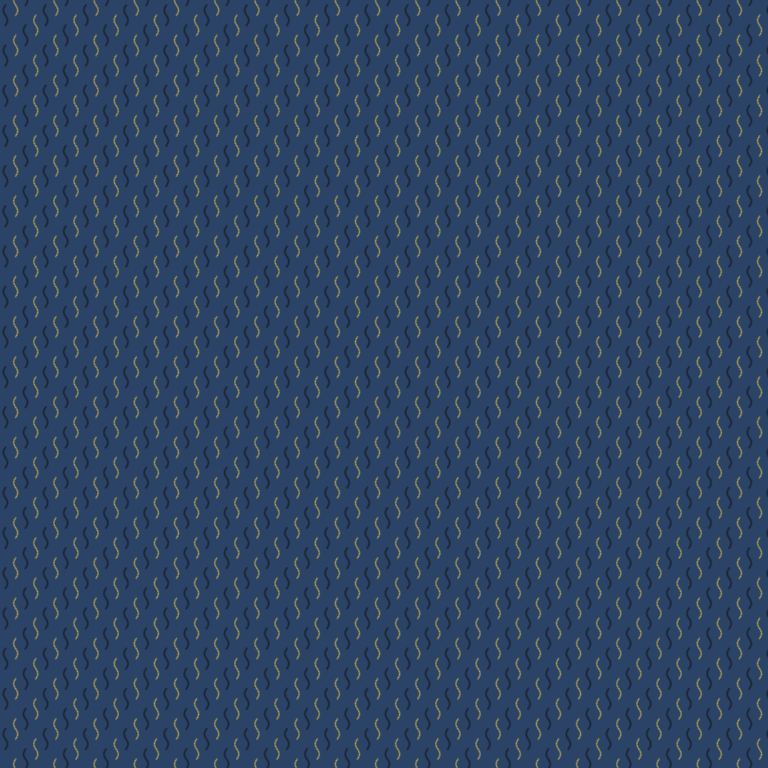
Reproduce this pattern procedurally as a Shadertoy shader.

```glsl
// Small beaded gold and plain dark S-shaped strokes in half-drop diagonals on blue.

const float REPEATS     = 19.1;              // cells along the canvas height
const vec2  GOLD_ORIGIN = vec2(0.39, 0.97);  // centre of a gold stroke, in cells
const vec2  DARK_OFFSET = vec2(0.245, 0.25); // dark stroke relative to a gold one
const float WAVE_LENGTH = 0.5;               // stroke height, one full wave
const float WAVE_SWING  = 0.049;             // sideways swing of the wave
const float GOLD_WIDTH  = 0.035;
const float DARK_WIDTH  = 0.047;
const float BEADS       = 7.0;               // thread beads along a gold stroke
const float BEAD_DEPTH  = 0.3;               // fading of the gold between beads
const float EDGE_SOFT   = 0.012;             // extra edge softness, in cells

const vec3 GROUND = vec3(0.163, 0.262, 0.399);
const vec3 GOLD   = vec3(0.70, 0.63, 0.325);
const vec3 DARK   = vec3(0.115, 0.15, 0.222);

const float TAU = 6.2831853;

// Approximate distance to one wave period with round ends, centred at zero
float waveDistance(vec2 p) {
    float y = clamp(p.y, -0.5 * WAVE_LENGTH, 0.5 * WAVE_LENGTH);
    float k = TAU / WAVE_LENGTH;
    float across = p.x + WAVE_SWING * sin(k * y);
    float slope = WAVE_SWING * k * cos(k * y);
    float beyond = p.y - y;
    return beyond == 0.0 ? abs(across) * inversesqrt(1.0 + slope * slope)
                         : length(vec2(across, beyond));
}

// Nearest wave in a half-drop layout: x is the distance, y the height along it
vec2 halfDropWave(vec2 p) {
    vec2 a = fract(p + 0.5) - 0.5;
    vec2 b = fract(p) - 0.5;
    vec2 waveA = vec2(waveDistance(a), a.y);
    vec2 waveB = vec2(waveDistance(b), b.y);
    return waveA.x < waveB.x ? waveA : waveB;
}

// Stroke coverage with a soft edge at least one pixel wide
float strokeMask(float dist, float width, float pixel) {
    return clamp(0.5 + (0.5 * width - dist) / (pixel + EDGE_SOFT), 0.0, 1.0);
}

// Thread beads along the stroke, fading to their mean when too small to resolve
float beadShade(float height, float pixel) {
    float bead = WAVE_LENGTH / BEADS;
    float visible = 1.0 - smoothstep(0.5, 1.0, pixel / bead);
    return 1.0 - BEAD_DEPTH * (0.5 - 0.5 * visible * cos(TAU * height / bead));
}

void mainImage(out vec4 fragColor, in vec2 fragCoord) {
    float pixel = REPEATS / iResolution.y;
    vec2 p = fragCoord * pixel - GOLD_ORIGIN;

    vec2 goldWave = halfDropWave(p);
    vec2 darkWave = halfDropWave(p - DARK_OFFSET);
    float gold = strokeMask(goldWave.x, GOLD_WIDTH, pixel) * beadShade(goldWave.y, pixel);
    float dark = strokeMask(darkWave.x, DARK_WIDTH, pixel);

    vec3 color = mix(GROUND, DARK, dark);
    color = mix(color, GOLD, gold);
    fragColor = vec4(color, 1.0);
}
```
